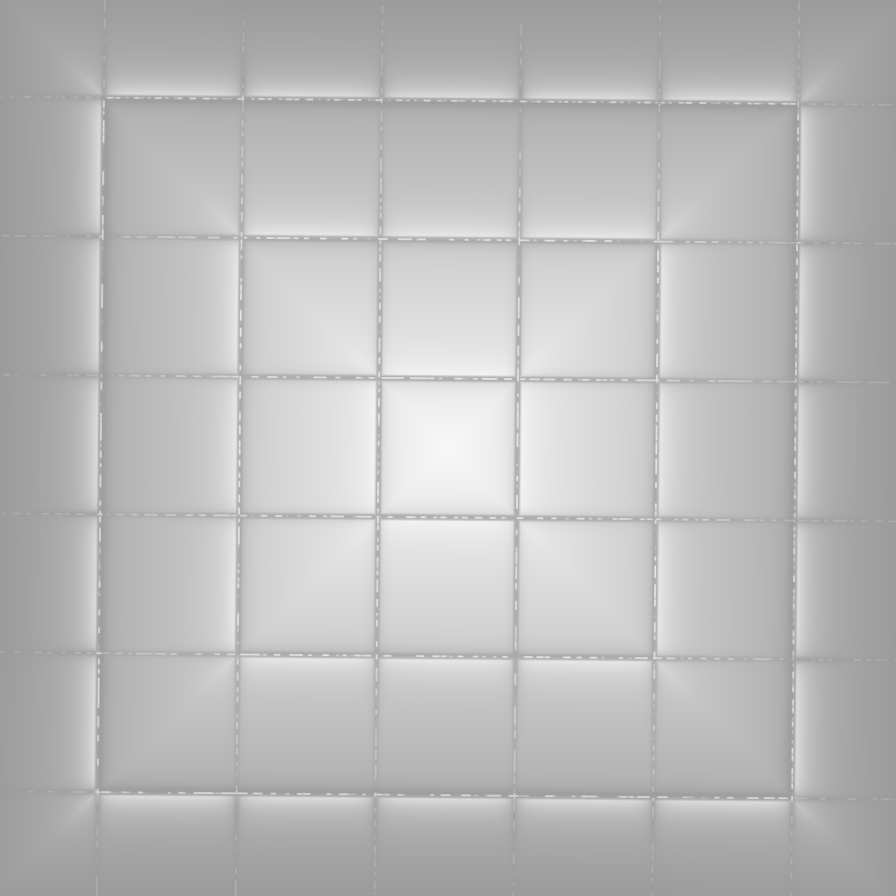
Give the GLSL for this pattern, as a Shadertoy shader.

```glsl
// Pale cushioned tiles in square rings, lit from the middle, with speckled grout.

const float TILE = 0.155;        // tile pitch
const float TILT = 0.009;        // slight turn of the whole grid
const float GROUT_GRAY = 0.67;

vec2 hashGradient(vec2 cell) {
    float h = fract(sin(dot(cell, vec2(127.1, 311.7))) * 43758.5);
    return vec2(cos(h * 6.2832), sin(h * 6.2832));
}

float gradientNoise(vec2 p) {
    vec2 i = floor(p), f = fract(p);
    vec2 u = f * f * (3.0 - 2.0 * f);
    vec2 X = vec2(1.0, 0.0), Y = vec2(0.0, 1.0);
    float low = mix(dot(hashGradient(i), f), dot(hashGradient(i + X), f - X), u.x);
    float high = mix(dot(hashGradient(i + Y), f - Y), dot(hashGradient(i + 1.0), f - 1.0), u.x);
    return mix(low, high, u.y);
}

float stroke(float dist, float halfWidth, float soft) {
    return 1.0 - smoothstep(halfWidth - soft, halfWidth + soft, abs(dist));
}

// Broken bright flecks running along one grout line
float flecks(float along, float lineId, float dist, float pixel) {
    float broken = smoothstep(-0.12, 0.15, gradientNoise(vec2(along * 130.0, lineId * 7.3 + 0.4)));
    return broken * stroke(dist, 0.0010, pixel * 0.7);
}

// Cushion shading: glow at the inner rim, shade at the outer rim and sides
float cushion(float reach, float ring, float inner, float outer, float side) {
    float base = 0.97 - 0.72 * reach;
    float glow = max(0.09 * ring - 0.04, 0.0) * exp(-inner / 0.016);
    glow *= 1.0 - 0.5 * exp(-side / 0.012);
    float outerShade = 0.12 * exp(-outer / 0.007);
    float sideShade = 0.14 * exp(-side / 0.005) * exp(-inner * ring * ring * 4.0);
    if (ring < 0.5) sideShade = 0.0;
    return base + glow - outerShade - sideShade;
}

void mainImage(out vec4 fragColor, in vec2 fragCoord) {
    float pixel = 1.0 / min(iResolution.x, iResolution.y);
    vec2 p = (fragCoord - 0.5 * iResolution.xy) * pixel;
    vec2 q = vec2(p.x - TILT * p.y, p.y + TILT * p.x);

    // Distances to the edges of the tile and of its square ring
    vec2 a = abs(q);
    vec2 edge = 0.5 * TILE - abs(q - TILE * floor(q / TILE + 0.5));
    float reach = max(a.x, a.y);
    float ring = floor(reach / TILE + 0.5);
    float inner = reach - (ring - 0.5) * TILE;
    float outer = (ring + 0.5) * TILE - reach;
    float side = a.x < a.y ? edge.x : edge.y;

    float gray = cushion(reach, ring, inner, outer, side);

    // Grout: firm around each ring, fading on the spokes between tiles
    float spoke = mix(1.0, 0.3, smoothstep(0.12, 0.45, reach));
    float rimLine = stroke(min(inner, outer), 0.0032, 0.0016 + 0.3 * pixel);
    float sideLine = stroke(side, 0.0030, 0.0016 + 0.3 * pixel) * spoke;
    float grout = max(rimLine, sideLine);
    gray = mix(gray, GROUT_GRAY - 0.06 * smoothstep(0.2, 0.5, reach), grout * 0.9);

    vec2 lineId = floor(q / TILE);
    float speck = max(flecks(q.y, lineId.x, edge.x, pixel),
                      flecks(q.x, lineId.y + 20.0, edge.y, pixel));
    gray += 0.2 * speck * grout;

    fragColor = vec4(vec3(clamp(gray, 0.0, 1.0)), 1.0);
}
```
